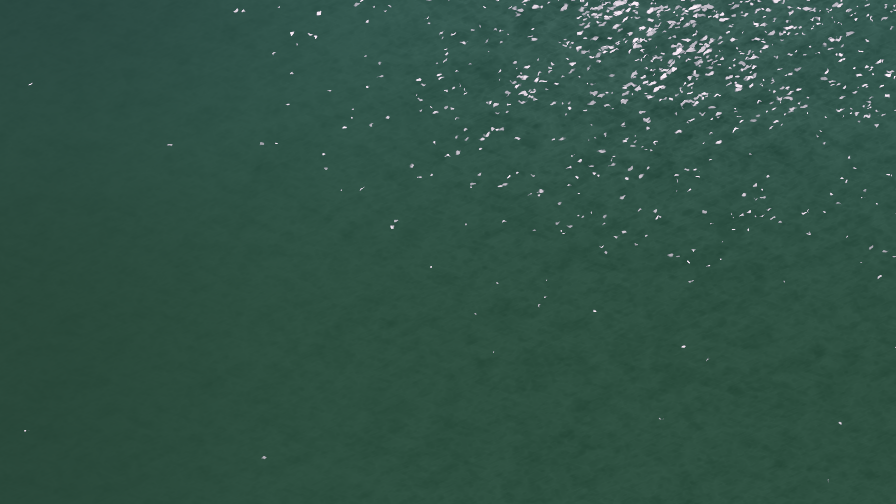
Write a Shadertoy shader that draws this texture.

```glsl
#define SUN_CENTER vec2(1.37, 1.02)
#define SUN_SPREAD vec2(0.42, 0.31)
#define TAIL_SPREAD vec2(0.52, 0.56)
#define GLINT_CELL 0.017
#define GLINT_LAYERS 3
#define GLINT_TILT 0.35
#define GLINT_DENSITY 0.72
#define RIPPLE_HEIGHT 0.085
#define DEEP_GREEN vec3(0.176, 0.310, 0.250)
#define TEAL vec3(0.198, 0.345, 0.312)
#define GLINT_COLOR vec3(1.0, 0.94, 0.98)

float hash12(vec2 p) {
    vec3 q = fract(p.xyx * 0.1031);
    q += dot(q, q.yzx + 33.33);
    return fract((q.x + q.y) * q.z);
}

vec2 hash22(vec2 p) {
    return vec2(hash12(p + 17.3), hash12(p + 71.9));
}

float valueNoise(vec2 p) {
    vec2 i = floor(p), f = fract(p);
    f = f * f * (3.0 - 2.0 * f);
    float low = mix(hash12(i), hash12(i + vec2(1, 0)), f.x);
    float high = mix(hash12(i + vec2(0, 1)), hash12(i + 1.0), f.x);
    return mix(low, high, f.y);
}

mat2 rotation(float angle) {
    float c = cos(angle), s = sin(angle);
    return mat2(c, -s, s, c);
}

float falloff(vec2 p, vec2 spread) {
    vec2 d = (p - SUN_CENTER) / spread;
    return exp(-dot(d, d));
}

// Crossing wave trains with short, sharp crests
float ripples(vec2 p) {
    float sum = 0.0, weight = 0.25;
    vec2 scale = vec2(15.0, 34.0);
    for (int i = 0; i < 5; i++) {
        float angle = i % 2 == 0 ? 0.4 : -0.3;
        vec2 q = rotation(angle) * p * scale + 90.0 + 19.0 * float(i);
        float n = valueNoise(q);
        float crest = 1.0 - abs(2.0 * n - 1.0);
        sum += weight * mix(n - 0.5, crest * crest - 0.45, 0.45);
        scale *= 1.6;
    }
    return sum;
}

// Chance that a cell holds a glint, gathered into streaky clusters
float glintChance(vec2 p) {
    vec2 q = rotation(GLINT_TILT) * p * vec2(16.0, 32.0) + 30.0;
    float cluster = smoothstep(0.35, 0.75, valueNoise(q));
    float core = falloff(p, SUN_SPREAD * vec2(0.6, 0.45));
    return GLINT_DENSITY * falloff(p, SUN_SPREAD) * (0.15 + cluster + 0.4 * core)
         + 0.016 * falloff(p, TAIL_SPREAD);
}

// Small tilted ellipses over jittered cells, bent into ragged flecks
float glints(vec2 p) {
    float light = 0.0, pixel = 1.0 / iResolution.y;
    vec2 bend = vec2(valueNoise(p * 170.0), valueNoise(p * 170.0 + 50.0)) - 0.5;
    vec2 bent = p + bend * vec2(0.007, 0.005);
    for (int layer = 0; layer < GLINT_LAYERS; layer++) {
        vec2 offset = vec2(5.37, 3.71) * float(layer + 1);
        vec2 base = floor((bent + offset) / GLINT_CELL);
        for (int k = 0; k < 9; k++) {
            vec2 cell = base + vec2(k % 3, k / 3) - 1.0;
            vec2 center = (cell + hash22(cell)) * GLINT_CELL - offset;
            if (hash12(cell + 5.1) > glintChance(center)) continue;

            // Glints shrink away from the sun
            float size = hash12(cell + 31.7);
            size *= size * mix(0.3, 1.0, falloff(center, SUN_SPREAD));
            vec2 radii = mix(vec2(0.0021, 0.0016), vec2(0.0105, 0.0036), size);
            float tilt = GLINT_TILT + 0.9 * (hash12(cell + 47.2) - 0.5);
            vec2 d = rotation(tilt) * (bent - center);
            float edge = (length(d / radii) - 1.0) * radii.y;
            float shape = 1.0 - smoothstep(-0.5 * pixel, 0.6 * pixel, edge);
            light = max(light, shape * mix(0.55, 1.0, hash12(cell + 63.4)));
        }
    }
    return light;
}

void mainImage(out vec4 fragColor, in vec2 fragCoord) {
    vec2 uv = fragCoord / iResolution.xy;
    vec2 p = fragCoord / iResolution.y;

    // Water body: teal above, green below, slightly darker to the left
    vec3 color = mix(DEEP_GREEN, TEAL, smoothstep(0.3, 1.15, uv.y + 0.1 * uv.x));
    color *= mix(0.92, 1.01, smoothstep(0.0, 0.4, uv.x));
    color *= 1.0 - 0.07 * smoothstep(0.7, 1.0, uv.y) * (1.0 - smoothstep(0.1, 0.5, uv.x));
    color += vec3(0.018, 0.006, 0.012) * falloff(p, SUN_SPREAD);

    // Surface relief grows toward the lit side
    float relief = RIPPLE_HEIGHT * mix(0.35, 1.0, smoothstep(0.05, 0.7, uv.x));
    relief *= 1.0 + 1.6 * falloff(p, SUN_SPREAD * 1.1);
    color += ripples(p) * relief * vec3(0.95, 1.0, 1.0);

    // Fleck rims lean slightly pink
    float light = glints(p);
    color = mix(color, GLINT_COLOR, vec3(light, pow(light, 1.15), light));
    fragColor = vec4(clamp(color, 0.0, 1.0), 1.0);
}
```
